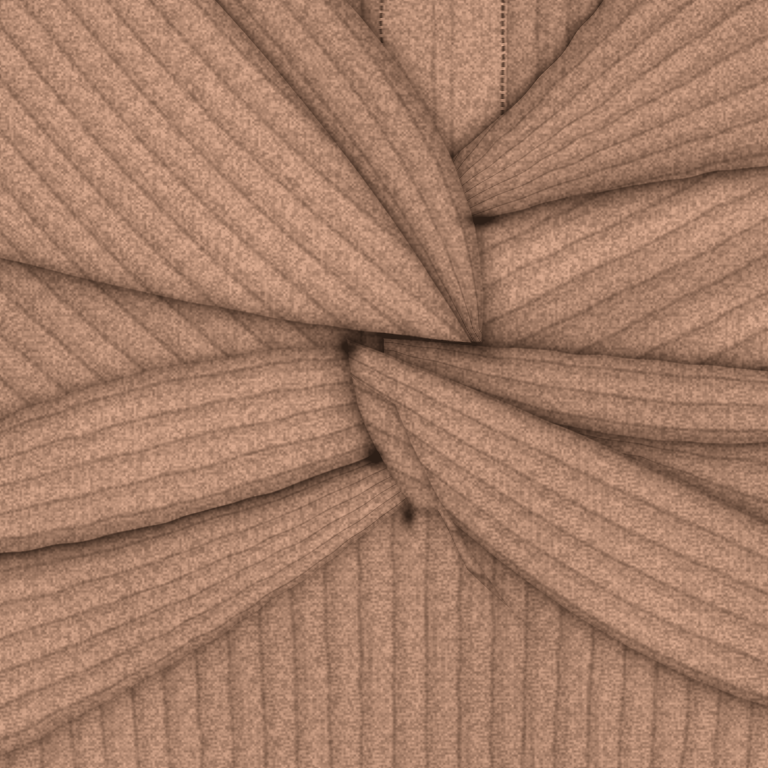
Give the GLSL for this texture, as a Shadertoy shader.

```glsl
float hash(vec2 p) {
    return fract(sin(dot(p, vec2(127.1, 311.7))) * 43758.5453);
}

float noise(vec2 p) {
    vec2 i = floor(p), f = fract(p);
    f = f * f * (3.0 - 2.0 * f);
    return mix(mix(hash(i), hash(i + vec2(1, 0)), f.x),
               mix(hash(i + vec2(0, 1)), hash(i + vec2(1, 1)), f.x), f.y);
}

// Parabola through three (key, value) pairs
float arc(float s, vec3 key, vec3 value) {
    vec3 d = s - key;
    return value.x * d.y * d.z / ((key.x - key.y) * (key.x - key.z))
         + value.y * d.x * d.z / ((key.y - key.x) * (key.y - key.z))
         + value.z * d.x * d.y / ((key.z - key.x) * (key.z - key.y));
}

// Soft line of given width at a distance
float softLine(float dist, float width) {
    return exp(-dist * dist / (width * width));
}

// Raised rib, recessed strip and thin groove
float ribs(float t) {
    float f = fract(t);
    float strip = smoothstep(0.48, 0.56, f) * (1.0 - smoothstep(0.78, 0.95, f));
    return 1.03 - 0.18 * softLine(f - 0.5, 0.065) - 0.075 * strip;
}

float bandRibs(float y, float top, float bottom, float count) {
    return ribs((y - top) / max(bottom - top, 0.03) * count);
}

float min3(float a, float b, float c) {
    return min(a, min(b, c));
}

// Cloth sheet with a rounded rim, shading what lies below
float drape(float below, float inside, float tone, float shadow, float rim) {
    float contact = 1.0 - shadow * exp(-max(-inside, 0.0) / 0.014);
    float rounded = tone * (1.0 - 0.3 * exp(-max(inside, 0.0) / rim));
    return mix(below * contact, rounded, smoothstep(-0.0015, 0.0015, inside));
}

float hollow(vec2 p, vec2 center, vec2 size) {
    vec2 q = (p - center) / size;
    return 1.0 - 0.65 * exp(-dot(q, q));
}

// Zip tape between ribbed back panels
float backPanel(vec2 p) {
    float ribbed = 0.93 * ribs(p.x * 25.0);
    float tape = smoothstep(0.493, 0.497, p.x) * (1.0 - smoothstep(0.658, 0.662, p.x));
    float zip = softLine(abs(p.x - 0.577) - 0.012, 0.003);
    float dots = smoothstep(0.2, 0.5, abs(fract(p.y * 95.0) - 0.5) * 2.0);
    float seam = softLine(abs(p.x - 0.576) - 0.079, 0.0025) * dots;
    return mix(ribbed, 1.03 - 0.13 * zip, tape) * (1.0 - 0.5 * seam);
}

float drapedCloth(vec2 p) {
    float x = p.x, y = p.y;

    // Skirt and open back
    float shade = 0.96 * ribs(x * 22.5 + (x - 0.55) * (y - 0.7) * 5.0);
    shade = mix(backPanel(p), shade, smoothstep(0.34, 0.36, y));

    // Left folds, lowest sheet first
    float waist = arc(x, vec3(0, 0.25, 0.53), vec3(0.985, 0.85, 0.655));
    float pleat = arc(x, vec3(0, 0.25, 0.49), vec3(0.722, 0.67, 0.59));
    float hem = arc(x, vec3(0, 0.2, 0.46), vec3(0.545, 0.482, 0.45));
    float crease = arc(x, vec3(0, 0.25, 0.6), vec3(0.335, 0.394, 0.445));
    shade = drape(shade, min3(waist - y, 0.54 - x, y - 0.45),
                  0.98 * bandRibs(y, pleat, waist, 6.0), 0.25, 0.007);
    shade = drape(shade, min3(pleat - y, 0.5 - x, y - 0.4),
                  1.01 * bandRibs(y, hem, pleat, 5.0), 0.68, 0.014);
    shade = drape(shade, min(hem - y, 0.47 - x),
                  0.98 * ribs((x * 0.66 - y * 0.75) * 23.0), 0.32, 0.01);

    // Right folds
    float lapel = arc(x, vec3(0.59, 0.69, 0.785), vec3(0.205, 0.115, 0));
    float tuck = arc(x, vec3(0.615, 0.8, 1), vec3(0.286, 0.247, 0.215));
    float sashTop = arc(x, vec3(0.53, 0.75, 1), vec3(0.443, 0.46, 0.483));
    float sashEnd = arc(x, vec3(0.54, 0.74, 1), vec3(0.485, 0.555, 0.575));
    float sweepTop = arc(x, vec3(0.54, 0.667, 1), vec3(0.476, 0.528, 0.68));
    float sweepEnd = arc(x, vec3(0.575, 0.73, 1), vec3(0.667, 0.788, 0.92));
    float bustWave = 1.0 + 0.06 * sin((y + 0.28 * x) * 38.0);
    shade = drape(shade, min3(x - 0.6, y - tuck + 0.03, 0.52 - y),
                  0.97 * bustWave * ribs((y + 0.5 * x) * 21.0), 0.2, 0.01);
    shade = drape(shade, min3(x - 0.52, y - 0.5, sweepTop + 0.03 - y),
                  0.98 * bandRibs(y, sashEnd, sweepTop, 2.0), 0.1, 0.01);
    shade = drape(shade, min3(x - 0.5, y - sashTop, sashEnd - y),
                  0.97 * bandRibs(y, sashTop, sashEnd, 3.0), 0.5, 0.012);
    float fan = atan(0.31 - y, max(x - 0.52, 0.01));
    shade = drape(shade, min3(y - lapel, tuck - y, x - 0.57),
                  0.98 * ribs(fan * 11.0), 0.55, 0.035);

    // Neck strap and wide upper sheet
    float strapEdge = arc(y, vec3(0, 0.2, 0.43), vec3(0.45, 0.585, 0.628));
    float overlap = arc(y, vec3(0, 0.22, 0.44), vec3(0.28, 0.463, 0.61));
    float across = (x - overlap) / max(strapEdge - overlap, 0.025);
    shade = drape(shade, min3(strapEdge - x, x - overlap + 0.03, 0.445 - y),
                  0.97 * ribs(across * 3.0), 0.35, 0.014);
    float bend = 0.02 * sin(x * 4.0 + y * 3.0);
    shade = drape(shade, min(overlap - x, crease - y),
                  1.02 * ribs((x * 0.71 - y * 0.7 + bend) * 23.0), 0.5, 0.014);

    // Sash sweeping out of the knot, with a wrap tucked below
    vec3 rows = vec3(0.45, 0.57, 0.66);
    float wrapLeft = arc(y, rows, vec3(0.452, 0.483, 0.537));
    float wrapRight = arc(y, rows, vec3(0.49, 0.533, 0.578));
    float level = (y - sweepTop) / max(sweepEnd - sweepTop, 0.03);
    float knotTop = min(y - 0.441, 0.664 - y + 2.0 * max(x - 0.57, 0.0));
    shade = drape(shade, min(min3(y - sweepTop, sweepEnd - y, x - wrapLeft), knotTop),
                  ribs(level * 5.3 - 0.55), 0.4, 0.01);
    shade = drape(shade, min(min3(x - wrapLeft, wrapRight - x, 0.15 * level - 0.063), knotTop),
                  0.96 * ribs((y - 0.5 * x) * 24.0), 0.15, 0.008);

    // Deep gaps around the knot
    shade *= hollow(p, vec2(0.455, 0.453), vec2(0.014, 0.014));
    shade *= hollow(p, vec2(0.487, 0.594), vec2(0.012, 0.012));
    shade *= hollow(p, vec2(0.531, 0.67), vec2(0.009, 0.016));
    return shade * hollow(p, vec2(0.625, 0.284), vec2(0.022, 0.008));
}

void mainImage(out vec4 fragColor, in vec2 fragCoord) {
    vec2 p = fragCoord / iResolution.xy;
    p.y = 1.0 - p.y;
    float shade = drapedCloth(p + 0.004 * (noise(p * 28.0) - 0.5));
    // Knitted grain and broad tonal variation
    float grain = noise(p * 370.0) + 0.5 * noise(p.yx * 210.0) - 0.75;
    shade *= 1.0 + 0.29 * grain + 0.07 * (noise(p * 6.0) - 0.5);
    shade = clamp(shade, 0.25, 1.2);
    vec3 fabric = vec3(0.71, 0.545, 0.45);
    fragColor = vec4(fabric * pow(vec3(shade), vec3(1, 1.08, 1.15)), 1.0);
}
```
